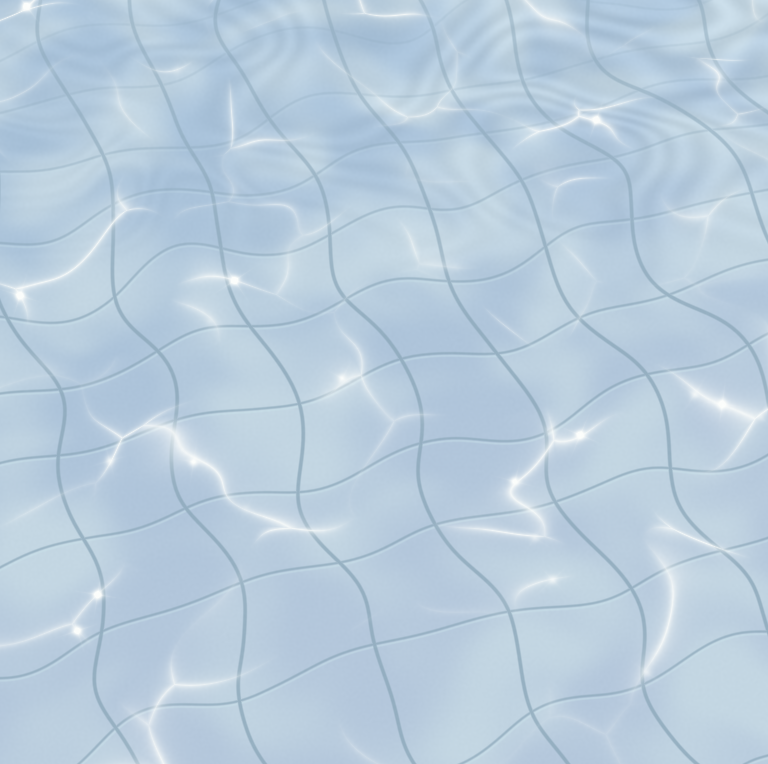
Reproduce this texture procedurally as a WebGL 2 fragment shader.

```glsl
#version 300 es
precision highp float;
// Sunlit pool floor: a tile grid in perspective, bent by refraction,
// under a net of caustic light. The grid is a projective map warped by waves
// and gradient noise; the light is a cellular network with star glints.

uniform vec2 u_resolution;
out vec4 fragColor;

const vec3 DEEP_BLUE = vec3(0.655, 0.755, 0.848);
const vec3 LAVENDER = vec3(0.705, 0.780, 0.860);
const vec3 PALE_WATER = vec3(0.765, 0.840, 0.888);
const vec3 GROUT = vec3(0.545, 0.655, 0.725);
const vec3 GROUT_EDGE = vec3(0.790, 0.890, 0.920);
const vec3 SUNLIGHT = vec3(0.985, 0.992, 0.985);
const vec2 TILES = vec2(4.0, 5.0);   // tiles inside the projected quad
const float GLINT_GRID = 24.0;

// Tile plane to canvas, as a homography
const mat3 PLANE_TO_CANVAS = mat3(0.700, 0.2215, 0.083,
                                  -0.1305, 0.700, 0.241,
                                  0.163, 0.0365, 1.0);

vec2 hash2(vec2 p) {
  vec3 q = fract(p.xyx * vec3(0.1031, 0.1030, 0.0973));
  q += dot(q, q.yzx + 33.33);
  return fract((q.xx + q.yz) * q.zy);
}

float cornerSlope(vec2 cell, vec2 offset) {
  return dot(hash2(cell) * 2.0 - 1.0, offset);
}

float gradientNoise(vec2 p) {
  vec2 i = floor(p), f = fract(p);
  vec2 w = f * f * f * (f * (f * 6.0 - 15.0) + 10.0);
  vec2 x = vec2(1.0, 0.0);
  float low = mix(cornerSlope(i, f), cornerSlope(i + x, f - x), w.x);
  float high = mix(cornerSlope(i + x.yx, f - x.yx), cornerSlope(i + 1.0, f - 1.0), w.x);
  return 1.5 * mix(low, high, w.y);
}

vec2 noise2(vec2 p) {
  return vec2(gradientNoise(p), gradientNoise(p + 37.4));
}

// Canvas position to tile coordinates, seen through moving water
vec2 floorCoord(vec2 uv) {
  vec2 swell = noise2(uv * vec2(4.6, 5.4) + 3.0);
  float far = smoothstep(0.55, 1.0, uv.y);
  vec2 bent = uv + swell * vec2(0.026, 0.034) * (1.0 + 0.8 * far);
  bent.x += 0.017 * sin(22.4 * uv.y - 0.2 + 1.2 * swell.y);
  bent.y += 0.008 * sin(24.0 * uv.x + 9.0 * uv.y);
  vec3 plane = inverse(PLANE_TO_CANVAS) * vec3(bent, 1.0);
  return plane.xy / plane.z * TILES;
}

// Gap between the two nearest feature points; zero on cell borders
float cellGap(vec2 p) {
  vec2 base = floor(p);
  float nearest = 9.0, second = 9.0;
  for (int k = 0; k < 9; k++) {
    vec2 cell = base + vec2(k % 3, k / 3) - 1.0;
    float d = length(cell + 0.1 + 0.8 * hash2(cell + 11.0) - p);
    second = min(second, max(nearest, d));
    nearest = min(nearest, d);
  }
  return second - nearest;
}

// x: sharp filament, y: soft halo
vec2 caustic(vec2 tile) {
  vec2 p = tile * vec2(0.78, 0.72) + 0.30 * noise2(tile * 1.1 + 6.0);
  float gap = cellGap(p);
  float power = smoothstep(-0.18, 0.50, gradientNoise(tile * 0.95 + 21.0));
  return vec2(exp(-gap * 24.0), exp(-gap * 7.0)) * power;
}

float starburst(vec2 d, float turn) {
  vec2 a = mat2(cos(turn), sin(turn), -sin(turn), cos(turn)) * d;
  float r = length(d);
  return exp(-r * r * 30000.0) + 0.8 * exp(-abs(a.x * a.y) * 40000.0 - r * 115.0);
}

// Scattered glints, lit only where the filaments are strong
float glints(vec2 uv) {
  vec2 base = floor(uv * GLINT_GRID);
  float sum = 0.0;
  for (int k = 0; k < 9; k++) {
    vec2 cell = base + vec2(k % 3, k / 3) - 1.0;
    vec2 seed = hash2(cell + 50.0);
    vec2 center = (cell + seed) / GLINT_GRID;
    float lit = smoothstep(0.22, 0.60, caustic(floorCoord(center)).x);
    sum += lit * starburst(uv - center, seed.x * 3.0);
  }
  return sum;
}

float stripe(float d, float halfWidth, float blur) {
  return 1.0 - smoothstep(halfWidth - blur, halfWidth + blur, abs(d));
}

// Signed canvas distance to the nearest whole number of a coordinate
float lineDistance(float c, float pixel) {
  float slope = length(vec2(dFdx(c), dFdy(c))) / pixel;
  return (fract(c + 0.5) - 0.5) / max(slope, 0.001);
}

void main() {
  vec2 uv = gl_FragCoord.xy / u_resolution;
  float pixel = 1.0 / u_resolution.y;
  float blur = max(pixel, 0.0014);
  vec2 tile = floorCoord(uv);
  float far = smoothstep(0.50, 1.0, uv.y);

  // Water tint with broad drifts of paler light
  vec3 color = mix(LAVENDER, DEEP_BLUE, smoothstep(0.1, 1.0, uv.y + 0.35 * (0.5 - uv.x)));
  float drift = gradientNoise(tile * 0.75 + 8.0) + 0.5 * gradientNoise(tile * 1.7);
  color = mix(color, PALE_WATER, smoothstep(-0.45, 0.75, drift + 0.25 * uv.x * uv.y));

  // Curled surface ripples in the distance
  vec2 curl = uv * vec2(3.4, 6.5);
  float ripple = gradientNoise(curl + 0.5 * noise2(curl * 1.3));
  color += 0.024 * far * (0.4 + uv.x) * sin(ripple * 26.0);

  // Grout: wide receding joints, finer cross joints with a bright rim
  float dx = lineDistance(tile.x, pixel), dy = lineDistance(tile.y, pixel);
  float receding = stripe(dx, 0.0024, blur) * (0.78 - 0.30 * far);
  float crossing = stripe(dy, 0.0015, blur) * (0.70 - 0.55 * far);
  color = mix(color, GROUT_EDGE, 0.45 * stripe(dy + 0.0035, 0.0012, blur) * (1.0 - far));
  color = mix(color, GROUT, max(receding, crossing));

  // Sunlight focused on the floor
  vec2 light = caustic(tile);
  color = mix(color, SUNLIGHT, clamp(0.30 * light.y + 0.60 * light.x, 0.0, 0.85));
  color = mix(color, SUNLIGHT, min(glints(uv), 1.0));
  color += 0.006 * gradientNoise(uv * 210.0);
  fragColor = vec4(color, 1.0);
}
```
